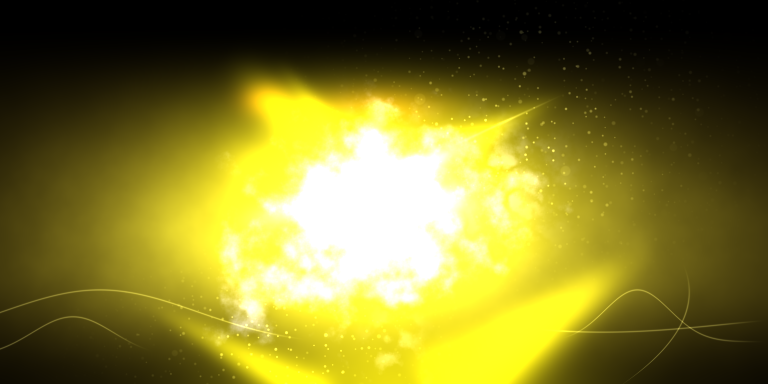
Reproduce this background procedurally as a Shadertoy shader.

```glsl
// Golden light burst with smoky white core, beams, drifting sparks and fine ribbons on black.

const vec3 GOLD = vec3(0.90, 0.84, 0.23);
const vec3 YELLOW = vec3(1.0, 0.96, 0.06);
const vec3 ORANGE = vec3(0.75, 0.38, 0.0);
const vec3 PALE = vec3(1.0, 0.97, 0.55);
const vec2 CORE = vec2(0.977, 0.515);

float hash(vec2 p) {
    return fract(sin(dot(p, vec2(127.1, 311.7))) * 43758.5453);
}

float noise(vec2 p) {
    vec2 i = floor(p), f = fract(p);
    f = f * f * (3.0 - 2.0 * f);
    return mix(mix(hash(i), hash(i + vec2(1, 0)), f.x),
               mix(hash(i + vec2(0, 1)), hash(i + vec2(1, 1)), f.x), f.y);
}

float fbm(vec2 p) {
    float sum = 0.0, amp = 0.5;
    for (int i = 0; i < 5; i++) {
        sum += amp * noise(p);
        p = mat2(1.6, 1.2, -1.2, 1.6) * p;
        amp *= 0.5;
    }
    return sum;
}

// Soft elliptical glow
float glow(vec2 p, vec2 centre, vec2 size) {
    vec2 q = (p - centre) / size;
    return exp(-dot(q, q));
}

// Light shaft from a to b, its width going from w0 to w1
float beam(vec2 p, vec2 a, vec2 b, float w0, float w1) {
    vec2 axis = b - a, d = p - a;
    float along = dot(d, axis) / dot(axis, axis);
    float across = (d.x * axis.y - d.y * axis.x) / length(axis);
    float k = across / mix(w0, w1, clamp(along, 0.0, 1.0));
    return exp(-k * k) * smoothstep(-0.1, 0.08, along) * (1.0 - smoothstep(0.3, 1.0, along));
}

// Thin line where the signed height is zero, faded to both ends of a span
float ribbon(float height, float x, float x0, float x1) {
    float width = max(0.0022, 0.8 / iResolution.y);
    float fade = smoothstep(x0, x0 + 0.1, x) * (1.0 - smoothstep(x1 - 0.15, x1, x));
    return exp(-height * height / (width * width)) * fade;
}

// One randomly placed round spark in each grid cell
float sparks(vec2 p, float cells, float density, float size) {
    vec2 id = floor(p * cells);
    vec2 pos = 0.2 + 0.6 * vec2(hash(id + 3.1), hash(id + 8.7));
    float d = length(fract(p * cells) - pos) / cells;
    float radius = size * (0.4 + hash(id + 5.3));
    float soft = max(0.0015, 1.0 / iResolution.y);
    return (1.0 - smoothstep(radius - soft, radius + soft, d))
         * step(1.0 - density, hash(id)) * hash(id + 1.9);
}

void mainImage(out vec4 fragColor, in vec2 fragCoord) {
    vec2 p = fragCoord / iResolution.y;
    p.x += 1.0 - 0.5 * iResolution.x / iResolution.y;
    float smoke = fbm(p * 5.0);
    float detail = fbm(p * 17.0 + 4.0);

    // Wide ambient light, black above and dim along the floor
    float dx = p.x - 0.98;
    float topFade = 1.0 - smoothstep(0.36, 0.94, p.y);
    float floorFade = mix(0.2, 1.0, smoothstep(-0.02, 0.34, p.y));
    float ambient = exp(-1.15 * dx * dx) * topFade * floorFade * (0.82 + 0.36 * smoke);
    vec3 col = GOLD * pow(vec3(ambient), vec3(1.0, 1.06, 1.25));

    // Yellow halo and its reflection at the lower edge
    float ceiling = 1.0 - smoothstep(0.7, 0.93, p.y);
    col += YELLOW * glow(p, vec2(0.96, 0.46), vec2(0.40, 0.30)) * ceiling;
    col += YELLOW * 0.7 * glow(p, vec2(1.04, -0.03), vec2(0.37, 0.15));
    col += ORANGE * 0.5 * glow(p, vec2(0.69, 0.74), vec2(0.06, 0.04));
    col += ORANGE * 0.4 * glow(p, vec2(0.98, 0.72), vec2(0.16, 0.05));

    // Coloured shafts
    float shafts = 0.85 * beam(p, CORE, vec2(0.57, 0.86), 0.08, 0.045);
    shafts += 0.5 * beam(p, CORE, vec2(0.71, 0.86), 0.03, 0.02);
    shafts += 0.6 * beam(p, CORE, vec2(1.50, 0.77), 0.06, 0.015);
    shafts += 0.35 * beam(p, CORE, vec2(0.50, 0.60), 0.05, 0.06);
    shafts += 0.9 * beam(p, vec2(1.16, -0.03), vec2(1.72, 0.37), 0.10, 0.035);
    shafts += 0.6 * beam(p, vec2(0.84, -0.04), vec2(0.36, 0.22), 0.055, 0.02);
    col += YELLOW * shafts;
    col += PALE * 0.3 * beam(p, vec2(1.2, 0.63), vec2(1.48, 0.76), 0.004, 0.002);

    // Smoky white cloud with ragged edges
    vec2 q = (p - vec2(0.965, 0.405)) / vec2(0.37, 0.245);
    q.y -= 0.22 * q.x;
    float edge = length(q) + 1.0 * (smoke - 0.48) + 1.1 * (detail - 0.48);
    float cloud = 1.0 - smoothstep(0.45, 1.12, edge);
    float wisps = glow(p, vec2(1.28, 0.52), vec2(0.14, 0.13))
                + glow(p, vec2(1.01, 0.73), vec2(0.07, 0.06))
                + 0.6 * glow(p, vec2(1.03, 0.06), vec2(0.07, 0.13));
    cloud += 0.6 * wisps * smoothstep(0.48, 0.75, detail);
    col += vec3(0.45, 0.45, 0.85) * cloud;

    // Blazing core and white rays
    float white = 1.5 * glow(p, CORE - vec2(0.0, 0.02), vec2(0.095, 0.085));
    white += 0.8 * beam(p, CORE, vec2(1.30, 0.66), 0.035, 0.02);
    white += 0.8 * beam(p, CORE, vec2(0.58, 0.40), 0.035, 0.03);
    white += 0.6 * beam(p, CORE, vec2(0.98, 0.78), 0.025, 0.02);
    white += 0.6 * beam(p, CORE, vec2(1.28, 0.46), 0.035, 0.02);
    col += white;

    // Fine ribbons sweeping over both lower corners
    float lines = ribbon(p.y - 0.10 - 0.145 * exp(-pow((p.x - 0.26) / 0.36, 2.0)), p.x, -0.1, 0.8);
    lines += ribbon(p.y - 0.07 - 0.105 * exp(-pow((p.x - 0.19) / 0.15, 2.0)), p.x, -0.1, 0.4);
    lines += ribbon(p.y - 0.11 - 0.135 * exp(-pow((p.x - 1.66) / 0.12, 2.0)), p.x, 1.46, 2.0);
    lines += ribbon(p.y - 0.155 + 0.02 * sin(5.0 * p.x), p.x, 1.4, 2.0);
    lines += ribbon(p.x - 1.795 + 3.0 * pow(p.y - 0.24, 2.0), p.y, -0.02, 0.32);
    col += PALE * 0.24 * lines;

    // Sparks and faint bokeh around the burst
    float field = glow(p, vec2(1.36, 0.67), vec2(0.32, 0.22))
                + glow(p, vec2(0.72, 0.10), vec2(0.27, 0.14));
    float dots = 0.0;
    for (int i = 0; i < 3; i++) {
        float k = float(i);
        dots += sparks(p + 0.37 * k, 18.0 + 11.0 * k, 0.45, 0.0035 - 0.0008 * k);
    }
    dots += 0.2 * sparks(p + 0.13, 11.0, 0.3, 0.011);
    col += PALE * 0.65 * dots * field;

    fragColor = vec4(clamp(col, 0.0, 1.0), 1.0);
}
```
